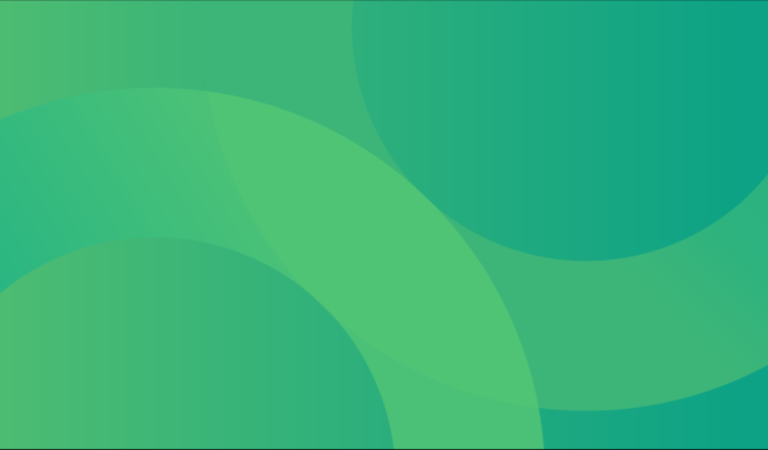
Give the GLSL for this background, as a WebGL 1 fragment shader.

```glsl
precision highp float;

uniform vec2 u_resolution;

// Soft coverage of a disc, in units of canvas height
float disc(vec2 p, vec2 center, float radius) {
    float soft = max(0.003, 0.75 / u_resolution.y);
    return 1.0 - smoothstep(-soft, soft, length(p - center) - radius);
}

float ring(vec2 p, vec2 center, float inner, float outer) {
    return disc(p, center, outer) * (1.0 - disc(p, center, inner));
}

void main() {
    vec2 uv = gl_FragCoord.xy / u_resolution;
    vec2 p = gl_FragCoord.xy / u_resolution.y;

    // Horizontal backdrop from leaf green to teal
    vec3 color = mix(vec3(0.302, 0.737, 0.447), vec3(0.05, 0.635, 0.522),
                     clamp(uv.x / 0.96, 0.0, 1.0));

    // Upper right ring, cooler toward its right end
    float upper = ring(p, vec2(1.302, 0.94), 0.520, 0.853);
    vec3 upperColor = mix(vec3(0.239, 0.710, 0.470), vec3(0.172, 0.700, 0.498),
                          smoothstep(1.75, 2.2, p.x + p.y));
    color = mix(color, upperColor, upper);

    // Lower left ring, lit along a diagonal and brighter where the rings cross
    float lower = ring(p, vec2(0.344, -0.062), 0.535, 0.867);
    float diagonal = clamp(1.5 * (p.x + 0.6 * (p.y - 0.378)), 0.0, 1.0);
    vec3 lowerColor = mix(vec3(0.165, 0.714, 0.510), vec3(0.290, 0.757, 0.467), diagonal);
    lowerColor = mix(lowerColor, vec3(0.314, 0.769, 0.459), upper);
    color = mix(color, lowerColor, lower);

    // Thin shaded borders along the bottom and top
    color *= mix(0.3, 1.0, smoothstep(0.001, 0.004, uv.y));
    color *= mix(0.8, 1.0, smoothstep(0.001, 0.004, 1.0 - uv.y));

    gl_FragColor = vec4(color, 1.0);
}
```
